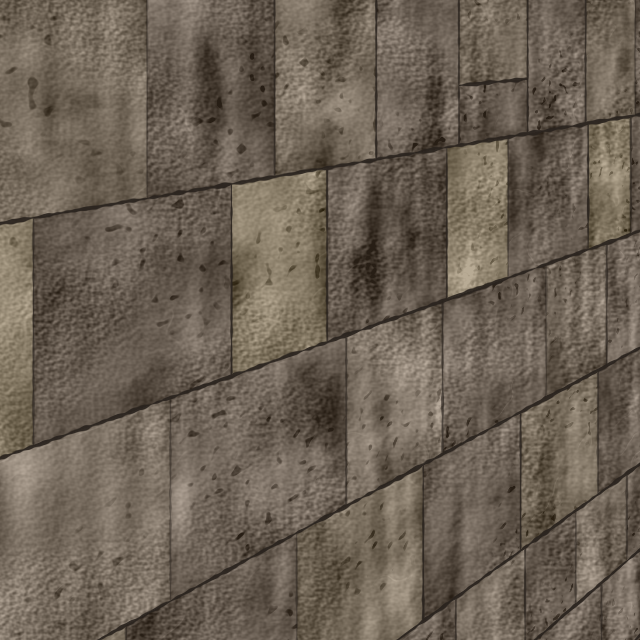
Reproduce this texture procedurally as a Shadertoy shader.

```glsl
const vec3 DARK_STONE = vec3(0.28, 0.24, 0.20);
const vec3 PALE_STONE = vec3(0.64, 0.59, 0.54);
const vec3 JOINT_COLOR = vec3(0.16, 0.135, 0.115);
const vec3 LIME_TINT = vec3(0.01, 0.01, -0.025);
const vec2 VANISHING_POINT = vec2(1.984, 0.988);
const float COURSE_HEIGHT = 0.367;
const float COURSE_START = 0.03;
const float LOW_COURSE_SCALE = 0.735;  // height of courses below the fourth
const float BED_HALF_WIDTH = 0.0026;
const float HEAD_HALF_WIDTH = 0.0014;
const float BASE_TONE = 0.50;
const vec2 SPLIT_STONE = vec2(3.0, 0.0);
const float SPLIT_HEIGHT = 0.6;

// Per course: first joint, pitch, alternating shift, alternating tone
const vec4 COURSES[6] = vec4[6](
    vec4(1.131, 0.145, 0.000, -0.07),
    vec4(1.045, 0.160, -0.018, -0.13),
    vec4(1.170, 0.190, -0.015, -0.06),
    vec4(1.305, 0.195, 0.000, 0.08),
    vec4(1.430, 0.135, 0.005, -0.06),
    vec4(1.900, 0.200, 0.000, 0.04));

vec2 hash2(vec2 p) {
    vec3 q = fract(p.xyx * vec3(0.1031, 0.1030, 0.0973));
    q += dot(q, q.yzx + 33.33);
    return fract((q.xx + q.yz) * q.zy);
}

float cornerSlope(vec2 cell, vec2 offset) {
    float angle = 6.2832 * hash2(cell).x;
    return dot(vec2(cos(angle), sin(angle)), offset);
}

float gradientNoise(vec2 p) {
    vec2 i = floor(p), f = fract(p), e = vec2(1.0, 0.0);
    vec2 s = f * f * f * (f * (f * 6.0 - 15.0) + 10.0);
    return mix(mix(cornerSlope(i, f), cornerSlope(i + e, f - e), s.x),
               mix(cornerSlope(i + e.yx, f - e.yx), cornerSlope(i + 1.0, f - 1.0), s.x), s.y);
}

float fbm(vec2 p) {
    float sum = 0.0, gain = 1.0;
    for (int k = 0; k < 4; k++) {
        sum += gain * gradientNoise(p);
        p = mat2(1.6, 1.2, -1.2, 1.6) * p + 7.3;
        gain *= 0.55;
    }
    return sum;
}

float lineMask(float dist, float halfWidth, float pixel) {
    return 1.0 - smoothstep(halfWidth - pixel, halfWidth + pixel, dist);
}

// Tone of the weathered face, 0 dark to 1 pale
float stoneTone(vec2 face, vec2 canvas, vec2 wear) {
    float tone = 0.42 * fbm(face * 6.0);
    tone += mix(0.15, 0.5, wear.x) * gradientNoise(face * vec2(30.0, 3.5));

    // Damp stains and chalky runs
    float stain = gradientNoise(face * vec2(10.0, 2.6) + 3.7) + 0.25 * fbm(face * 14.0);
    tone -= 0.42 * smoothstep(0.12, 0.5, stain);
    tone += 0.30 * smoothstep(0.18, 0.55, gradientNoise(face * vec2(14.0, 4.0) + 19.1));

    // Tooled grain lit from the upper left
    vec2 grain = canvas * vec2(115.0, 140.0);
    float roughness = mix(0.5, 1.2, smoothstep(-0.25, 0.3, gradientNoise(face * 5.0 + 31.0)));
    float relief = gradientNoise(grain) - gradientNoise(grain + vec2(-0.35, 0.35));
    tone += roughness * (0.36 * relief + 0.28 * gradientNoise(grain * 1.6 + 5.0));

    // Pits and hairline veins
    float pitted = smoothstep(-0.1, 0.3, gradientNoise(face * 4.0 + 11.0) + 0.3 * wear.y - 0.15);
    tone -= 0.5 * pitted * smoothstep(0.27, 0.45, gradientNoise(face * vec2(55.0, 48.0)));
    float vein = 1.0 - smoothstep(0.0, 0.035, abs(fbm(face * 3.5 + 23.0)));
    return tone + 0.14 * vein * smoothstep(0.0, 0.3, gradientNoise(face * 7.0 + 2.0));
}

void mainImage(out vec4 fragColor, in vec2 fragCoord) {
    vec2 canvas = fragCoord / iResolution.xy;
    float pixel = 0.8 / min(iResolution.x, iResolution.y);

    // Receding wall plane
    float nearness = 1.0 - canvas.x / VANISHING_POINT.x;
    vec2 wall = vec2(1.0 / nearness, (VANISHING_POINT.y - canvas.y) / nearness);
    float level = (wall.y + COURSE_START) / COURSE_HEIGHT;
    float height = COURSE_HEIGHT * nearness;
    if (level > 4.0) {
        level = 4.0 + (level - 4.0) / LOW_COURSE_SCALE;
        height *= LOW_COURSE_SCALE;
    }
    float row = clamp(floor(level), 0.0, 5.0);
    float rise = fract(level);
    vec4 course = COURSES[int(row)];

    // Nearest head joint and the stone to its right
    float guess = floor((wall.x - course.x) / course.y);
    vec2 stone = vec2(guess - 1.0, row);
    float headDist = 1.0, headStrength = 1.0;
    for (float k = -1.0; k < 2.5; k++) {
        float index = guess + k;
        float joint = course.x + course.y * index + course.z * cos(3.14159 * index);
        float dist = abs(wall.x - joint) * VANISHING_POINT.x * nearness * nearness;
        if (wall.x > joint) stone.x = index;
        if (dist < headDist) {
            headDist = dist;
            headStrength = mix(0.45, 1.0, hash2(vec2(index, row) + 41.0).x);
        }
    }
    float bedDist = min(rise, 1.0 - rise) * height;
    float alternate = cos(3.14159 * stone.x);
    if (stone == SPLIT_STONE) {
        bedDist = min(bedDist, abs(rise - SPLIT_HEIGHT) * height);
        if (rise > SPLIT_HEIGHT) { stone.y += 0.5; alternate = 1.0; }
    }

    // Stone face
    vec2 wear = hash2(stone * 7.0 + 50.0);
    vec2 face = wall * vec2(1.4, 1.0) + wear * 37.0;
    float tone = BASE_TONE + course.w * alternate + 0.14 * (wear.y - 0.5);
    tone += stoneTone(face, canvas, wear);
    tone -= 0.13 * exp(-70.0 * min(bedDist, headDist));
    vec3 color = mix(DARK_STONE, PALE_STONE, clamp(tone, -0.35, 1.2));
    color += LIME_TINT * smoothstep(0.04, 0.12, course.w * alternate);

    // Chipped joints with a thin lit lip under each bed
    float chip = gradientNoise(canvas * 70.0) + 0.6 * gradientNoise(canvas * 23.0);
    float lip = lineMask(abs(rise * height - 0.006), 0.0012, pixel);
    color += 0.06 * lip * smoothstep(-0.1, 0.3, chip);
    float bed = lineMask(bedDist, BED_HALF_WIDTH * (1.0 + 1.2 * chip), pixel);
    float head = headStrength * lineMask(headDist, HEAD_HALF_WIDTH * (1.0 + chip), pixel);
    color = mix(color, JOINT_COLOR, 0.92 * max(bed, head));
    fragColor = vec4(clamp(color, 0.0, 1.0), 1.0);
}
```
